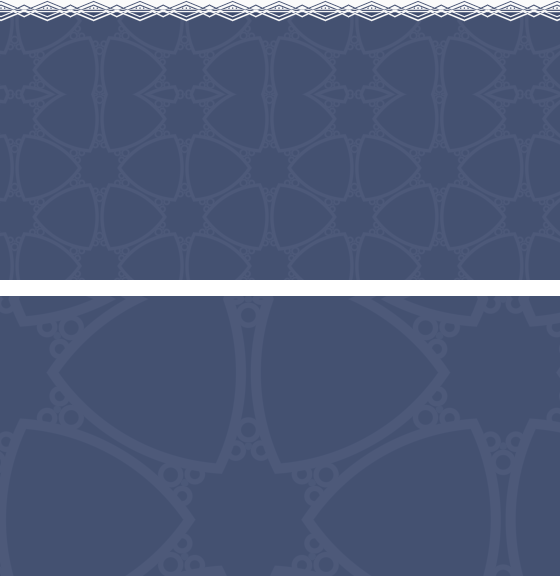
Top: the whole. Bottom: its middle third, enlarged.
Give the GLSL for this pattern, as a Shadertoy shader.

```glsl
float stroke(float dist, float halfWidth, float blur) {
    return 1.0 - smoothstep(-blur, blur, abs(dist) - halfWidth);
}

float diamond(vec2 p, vec2 halfSize) {
    p = abs(p) / halfSize;
    return (p.x + p.y - 1.0) / length(1.0 / halfSize);
}

// Offset from the nearest star centre; neighbouring stars are one unit apart.
vec2 nearestStar(vec2 p) {
    vec2 cell = vec2(sqrt(3.0), 1.0);
    vec2 a = mod(p + 0.5 * cell, cell) - 0.5 * cell;
    vec2 b = mod(p, cell) - 0.5 * cell;
    return dot(a, a) < dot(b, b) ? a : b;
}

float starLattice(vec2 p, float blur) {
    vec2 g = nearestStar(p);

    // Fold six petals into half a petal lying along x
    float sector = radians(60.0);
    float angle = abs(mod(atan(g.y, g.x) + 0.5 * sector, sector) - 0.5 * sector);
    vec2 v = length(g) * vec2(cos(angle), sin(angle));

    // Bulging petal side
    float lines = stroke(length(v - vec2(0.8185, -0.418)) - 0.746, 0.017, blur);

    // Knots in the gap between two petals: x runs along the gap
    vec2 axis = vec2(cos(0.5 * sector), 0.5);
    vec2 gap = vec2(dot(v, axis), axis.x * v.y - axis.y * v.x);
    gap.y = abs(gap.y);
    lines = max(lines, stroke(length(gap - vec2(0.305, 0.0)) - 0.034, 0.009, blur));
    lines = max(lines, stroke(length(gap - vec2(0.235, 0.043)) - 0.026, 0.009, blur));
    return max(lines, 0.8 * stroke(length(gap - vec2(0.25, 0.0)), 0.013, blur));
}

// Lace trim: x is folded about the motif centre, y runs down from the top.
vec3 laceTrim(vec3 ground, vec2 p, float blur) {
    vec3 navy = vec3(0.24, 0.29, 0.425);
    vec3 white = vec3(0.98);
    vec2 c = p - vec2(0.0, 0.235);
    vec2 side = p - vec2(0.5, 0.235);

    float outer = diamond(c, vec2(0.5, 0.205));
    float inner = diamond(c, vec2(0.31, 0.125));
    float link = diamond(side, vec2(0.26, 0.125));

    // Navy threads on the white upper half
    float threads = stroke(outer, 0.009, blur);
    threads = max(threads, stroke(inner, 0.011, blur));
    threads = max(threads, stroke(link, 0.011, blur));
    vec2 bead = vec2(abs(p.x - 0.08 * round(p.x / 0.08)), p.y - 0.175);
    threads = max(threads, stroke(length(bead), 0.014, blur) * step(p.x, 0.13));
    vec3 upper = mix(white, navy, threads);

    // White threads on the dark lower half
    float lace = stroke(outer, 0.017, blur);
    lace = max(lace, stroke(inner, 0.013, blur));
    lace = max(lace, stroke(link, 0.015, blur));
    lace = max(lace, stroke(p.y - 0.25, 0.014, blur));
    float inside = 1.0 - smoothstep(-blur, blur, min(outer, link));
    vec3 lower = mix(mix(ground, navy, inside), white, lace);

    return mix(upper, lower, smoothstep(-blur, blur, p.y - 0.21));
}

void mainImage(out vec4 fragColor, in vec2 fragCoord) {
    float pixel = 1.0 / iResolution.y;
    vec2 p = vec2(fragCoord.x, iResolution.y - fragCoord.y) * pixel;

    // Star field, mirrored across a horizontal seam
    float seam = 0.337;
    vec2 field = vec2(p.x, seam + abs(p.y - seam));
    float starSpacing = 0.3503;
    float lines = starLattice((field - vec2(0.659, 0.4245)) / starSpacing, 0.8 * pixel / starSpacing);
    vec3 color = mix(vec3(0.267, 0.318, 0.445), vec3(0.302, 0.35, 0.476), lines);

    // Trim along the top edge
    float motifWidth = 0.1655;
    vec2 trim = vec2((p.x - 0.169) / motifWidth, p.y / motifWidth);
    trim.x = abs(fract(trim.x + 0.5) - 0.5);
    color = laceTrim(color, trim, 0.7 * pixel / motifWidth);

    fragColor = vec4(color, 1.0);
}
```
